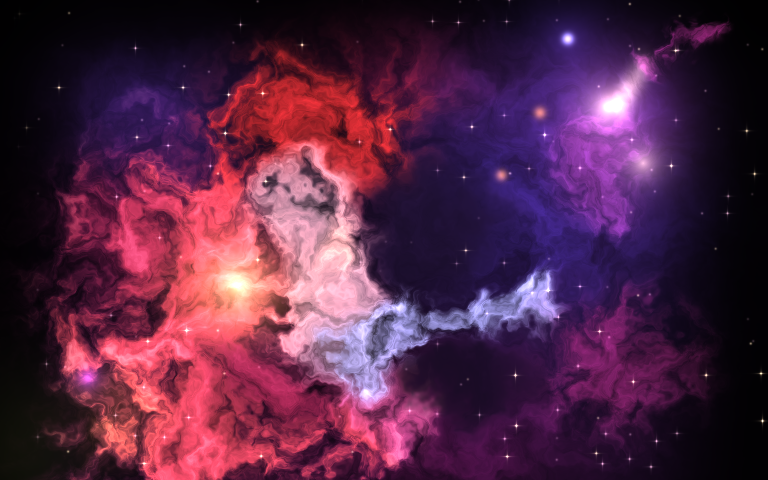
A Shadertoy shader for this background:

```glsl
// Draws a bright nebula of crimson, rose and indigo clouds with glows and twinkling stars.
#define WARP 0.14
#define ROUGHNESS 1.0
#define CONTRAST 1.5
#define STAR_CELL 0.085
#define STAR_CHANCE 0.3
#define STAR_SIZE 0.0025

const vec3 NIGHT = vec3(.045, .018, .06);
const vec3 INDIGO = vec3(.2, .12, .44);
const vec3 CRIMSON = vec3(.72, .15, .17);
const vec3 ROSE = vec3(.84, .26, .36);
const vec3 MAROON = vec3(.48, .1, .26);
const vec3 MAGENTA = vec3(.52, .13, .4);
const vec3 PALE = vec3(.94, .72, .82);
const vec3 ICE = vec3(.6, .6, .86);
const vec3 VOID = vec3(.11, .06, .18);
const vec3 GOLD = vec3(1., .6, .2);
const vec3 CREAM = vec3(1., .88, .7);

vec2 hash2(vec2 p) {
    p = vec2(dot(p, vec2(127.1, 311.7)), dot(p, vec2(269.5, 183.3)));
    return fract(sin(p) * 43758.5);
}

float gradientNoise(vec2 p) {
    vec2 i = floor(p), f = fract(p), u = f * f * f * (f * (f * 6. - 15.) + 10.);
    vec2 e = vec2(0, 1);
    float a = dot(hash2(i) * 2. - 1., f);
    float b = dot(hash2(i + e.yx) * 2. - 1., f - e.yx);
    float c = dot(hash2(i + e.xy) * 2. - 1., f - e.xy);
    float d = dot(hash2(i + e.yy) * 2. - 1., f - e.yy);
    return mix(mix(a, b, u.x), mix(c, d, u.x), u.y);
}

float fbm(vec2 p) {
    float sum = 0., amp = .55;
    for (int i = 0; i < 5; i++) {
        sum += amp * gradientNoise(p);
        p = mat2(1.6, 1.2, -1.2, 1.6) * p + 3.7;
        amp *= .57;
    }
    return sum;
}

float blob(vec2 p, vec2 centre, vec2 radius) {
    vec2 d = (p - centre) / radius;
    return exp(-dot(d, d));
}

float band(vec2 p, vec2 a, vec2 b, float radius) {
    vec2 ab = b - a, ap = p - a;
    float d = length(ap - ab * clamp(dot(ap, ab) / dot(ab, ab), 0., 1.)) / radius;
    return exp(-d * d);
}

// Turns a soft falloff into a feathered, uneven cloud mask
float ragged(float falloff, float rough) {
    return smoothstep(.03, .9, falloff + ROUGHNESS * rough * smoothstep(0., .5, falloff));
}

vec3 shade(vec3 colour, float light) {
    return mix(colour * light, PALE, .45 * smoothstep(1.2, 1.8, light));
}

float glow(vec2 p, vec2 centre, float radius) {
    return exp(-length(p - centre) / radius);
}

// One jittered star per cell, some with cross flares
float stars(vec2 p, float cell, float chance) {
    vec2 id = floor(p / cell), seed = hash2(id + 17.), kind = hash2(id + 53.);
    vec2 d = abs(p - (id + .3 + .4 * seed) * cell);
    float core = exp(-dot(d, d) / (STAR_SIZE * STAR_SIZE));
    float flare = exp(-min(d.x, d.y) / .0012 - max(d.x, d.y) / .005);
    return step(kind.x, chance) * (.3 + .7 * kind.y) * (core + flare * step(.45, kind.y));
}

void mainImage(out vec4 fragColor, in vec2 fragCoord) {
    vec2 p = fragCoord / iResolution.xy * vec2(1.6, 1.);
    vec2 swirl = vec2(fbm(p * 5.), fbm(p * 5. + 7.3));
    vec2 q = p + WARP * swirl;
    float coarse = fbm(q * 6. + .6 * swirl);
    float fine = fbm(q * 15. + 1.2 * swirl + .6 * coarse);
    float rough = .8 * coarse + .8 * fine;
    float light = clamp(1. + CONTRAST * (.5 * coarse + fine), .35, 1.9);

    // Indigo haze
    float haze = blob(q, vec2(1.16, .62), vec2(.32, .42)) + .85 * blob(q, vec2(.34, .75), vec2(.21, .15));
    vec3 col = NIGHT + INDIGO * haze * (.3 + .55 * light);
    col += vec3(.22, .03, .09) * blob(q, vec2(.8, .87), vec2(.22, .12)) * light;
    col += vec3(.2, .03, .14) * blob(q, vec2(.95, .12), vec2(.3, .16)) * light;

    // Rose body, magenta at its rim, and the crimson crown
    float body = max(blob(q, vec2(.42, .4), vec2(.35, .3)), blob(q, vec2(.46, .1), vec2(.34, .22)));
    body = max(body, .8 * blob(q, vec2(.72, .14), vec2(.17, .17)));
    vec3 bodyColour = mix(MAGENTA * .95, ROSE, smoothstep(.3, .85, body + 1.3 * rough));
    col = mix(col, shade(bodyColour, light), ragged(body, rough));
    col = mix(col, CRIMSON * light, .95 * ragged(blob(q, vec2(.66, .74), vec2(.21, .15)), 1.4 * rough));
    col = mix(col, MAROON * light, .8 * ragged(blob(q, vec2(.58, .19), vec2(.13, .09)), rough));
    col = mix(col, MAROON * light, .5 * ragged(blob(q, vec2(.24, .5), vec2(.13, .16)), rough));
    col = mix(col, shade(vec3(.74, .28, .52), light), .8 * ragged(band(q, vec2(.72, .2), vec2(.84, .1), .06), 1.3 * rough));

    // Blue cloud, dark hollows and pale ridges
    col = mix(col, INDIGO * light, .7 * ragged(blob(q, vec2(1.06, .52), vec2(.15, .15)), rough));
    col = mix(col, VOID * (.7 + .3 * light), .92 * ragged(blob(q, vec2(.89, .51), vec2(.15, .14)), .7 * rough));
    col = mix(col, VOID * .7, .85 * ragged(blob(q, vec2(.97, .2), vec2(.14, .07)), rough));
    col = mix(col, PALE * (.35 + .6 * light), .8 * ragged(band(q, vec2(.62, .55), vec2(.71, .3), .095), 1.2 * rough));
    float ridge = max(band(q, vec2(.75, .25), vec2(.85, .33), .075), .85 * band(q, vec2(.87, .32), vec2(1.12, .36), .05));
    col = mix(col, ICE * (1.6 * light - .65), .8 * ragged(ridge, 1.5 * rough));

    // Clouds on the right
    col = mix(col, MAGENTA * .9 * light, .8 * ragged(blob(q, vec2(1.29, .25), vec2(.16, .13)), 1.3 * rough));
    col = mix(col, vec3(.52, .2, .58) * light, .65 * ragged(blob(q, vec2(1.25, .64), vec2(.09, .11)), 1.5 * rough));

    // Dark frame
    float frame = smoothstep(-.02, .24, p.x) * (1. - smoothstep(1.3, 1.58, p.x));
    col *= mix(.15, 1., frame) * (1. - .8 * smoothstep(.78, 1.02, p.y));
    col += vec3(.05, .06, .02) * blob(p, vec2(.06, .06), vec2(.14, .18));
    col += MAGENTA * ragged(.75 * band(q, vec2(1.37, .89), vec2(1.48, .93), .035), 2. * rough) * light * .75;

    // Warm glows
    col += CREAM * glow(p, vec2(.494, .404), .032) + GOLD * .4 * blob(p, vec2(.5, .4), vec2(.12, .1));
    float patches = blob(q, vec2(.23, .14), vec2(.09, .08)) + .7 * blob(q, vec2(.69, .49), vec2(.035, .06));
    col += GOLD * .5 * patches * light * (.6 + 1.5 * max(fine, 0.));
    col += CREAM * (1.1 * glow(p, vec2(1.265, .775), .026) + .7 * glow(p, vec2(1.34, .66), .025));
    col += vec3(.27, .1, .26) * blob(p, vec2(1.29, .75), vec2(.13, .14));
    vec2 tail = p - vec2(1.26, .765);
    float along = dot(tail, vec2(.65, .76)), across = dot(tail, vec2(.76, -.65)) + .9 * along * along - .01;
    float beam = smoothstep(0., .03, along) * (1. - smoothstep(.05, .18, along));
    col += CREAM * .75 * beam * exp(-across * across / .0005) * (.4 + .5 * light);
    col += GOLD * .7 * (blob(p, vec2(1.125, .765), vec2(.012)) + blob(p, vec2(1.045, .635), vec2(.011)));
    col += vec3(.8, .3, 1.) * glow(p, vec2(.183, .212), .016) + ICE * 1.4 * blob(p, vec2(1.183, .919), vec2(.011));
    col += INDIGO * .8 * glow(p, vec2(1.183, .919), .05);

    // Scattered stars
    float field = smoothstep(.02, .12, p.x) * (1. - .6 * blob(p, vec2(.86, .5), vec2(.2, .3)));
    col += field * CREAM * stars(p, STAR_CELL, STAR_CHANCE);
    col += field * PALE * .6 * stars(p + 3.1, STAR_CELL * .6, STAR_CHANCE * .5);
    fragColor = vec4(clamp(col, 0., 1.), 1.);
}
```
